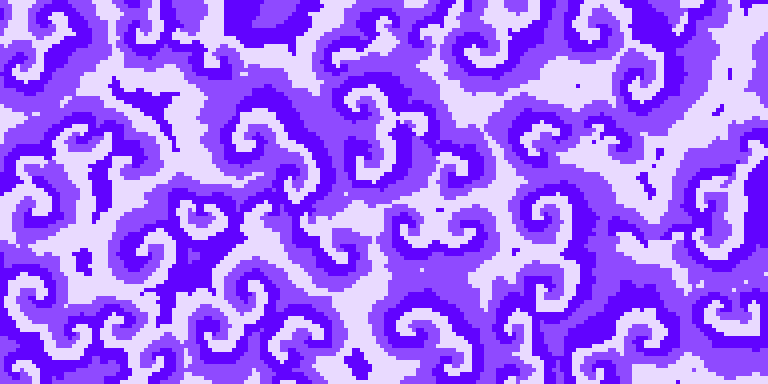
A Shadertoy shader for this pattern:

```glsl
// Three-state excitable medium: pairs of counter-rotating spiral waves that collide.
// Each pair emits a phase that grows with octagonal distance and turns with angle;
// the earliest wave wins, and the phase is split into three flat colours on a cell grid.

#define ROWS 96.0          // square cells over the canvas height
#define PAIRS 4.0          // spiral pairs over the canvas height
#define WAVELENGTH 0.095   // distance between equal bands
#define NEAR_RADIUS 0.10   // beyond this the bands widen
#define FAR_SLOWDOWN 0.50  // how much they widen
#define JITTER 0.75        // scatter of the pairs
#define WARP 0.022         // large bending of the bands
#define ROUGHNESS 0.10     // small raggedness of the edges

const float TAU = 6.2831853;
const vec3 VIOLET = vec3(0.56, 0.29, 1.00);
const vec3 LILAC  = vec3(0.915, 0.855, 1.00);
const vec3 INDIGO = vec3(0.38, 0.01, 1.00);

vec3 hash32(vec2 p) {
    vec3 q = fract(p.xyx * vec3(0.1031, 0.1030, 0.0973));
    q += dot(q, q.yxz + 33.33);
    return fract((q.xxy + q.yzz) * q.zyx);
}

// Smooth value noise with two channels in -1..1
vec2 noise2(vec2 p) {
    vec2 i = floor(p), f = fract(p);
    f = f * f * (3.0 - 2.0 * f);
    vec2 low  = mix(hash32(i).xy, hash32(i + vec2(1, 0)).xy, f.x);
    vec2 high = mix(hash32(i + vec2(0, 1)).xy, hash32(i + vec2(1, 1)).xy, f.x);
    return 2.0 * mix(low, high, f.y) - 1.0;
}

// Distance whose level lines are octagons with slightly rounded corners
float octagonLength(vec2 p) {
    vec2 a = abs(p);
    float octagon = max(max(a.x, a.y), 0.7071 * (a.x + a.y));
    return mix(octagon, length(p), 0.3);
}

// Two mirrored spirals; the phase jump lies between the cores and is a whole turn
float pairPhase(vec2 p, float halfGap) {
    vec2 q = vec2(abs(p.x) - halfGap, p.y);
    float r = octagonLength(q);
    r -= FAR_SLOWDOWN * max(r - NEAR_RADIUS, 0.0);
    return r / WAVELENGTH + atan(q.y, q.x) / TAU;
}

// Phase of the first wave to arrive from the scattered pairs
float wavePhase(vec2 p) {
    p += WARP * noise2(p * 7.0 + 40.0);
    vec2 home = floor(p * PAIRS);
    float phase = 1e3;
    for (int y = -2; y <= 2; y++)
    for (int x = -2; x <= 2; x++) {
        vec2 id = home + vec2(x, y);
        vec3 place = hash32(id + 17.0);
        vec3 shape = hash32(id + 71.0);
        vec2 centre = (id + 0.5 + JITTER * (place.xy - 0.5)) / PAIRS;
        float turn = floor(place.z * 8.0) * TAU / 8.0;
        float c = cos(turn), s = sin(turn);
        vec2 q = mat2(c, -s, s, c) * (p - centre);
        float halfGap = mix(0.035, 0.095, shape.x);
        phase = min(phase, pairPhase(q, halfGap) + 0.8 * shape.y);
    }
    return phase;
}

vec3 cellColour(vec2 cell) {
    vec2 p = (cell + 0.5) / ROWS;
    float phase = wavePhase(p) + ROUGHNESS * noise2(p * 30.0 + 9.0).x;
    float state = floor(3.0 * fract(phase));
    return state < 0.5 ? VIOLET : state < 1.5 ? LILAC : INDIGO;
}

void mainImage(out vec4 fragColor, in vec2 fragCoord) {
    // Blend the four closest cells over one pixel, so cell edges stay crisp but smooth
    vec2 grid = fragCoord / iResolution.y * ROWS - 0.5;
    vec2 cell = floor(grid);
    float pixelsPerCell = max(iResolution.y / ROWS, 1.0);
    vec2 w = clamp((fract(grid) - 0.5) * pixelsPerCell + 0.5, 0.0, 1.0);

    vec3 low  = mix(cellColour(cell), cellColour(cell + vec2(1, 0)), w.x);
    vec3 high = mix(cellColour(cell + vec2(0, 1)), cellColour(cell + vec2(1, 1)), w.x);
    fragColor = vec4(mix(low, high, w.y), 1.0);
}
```
